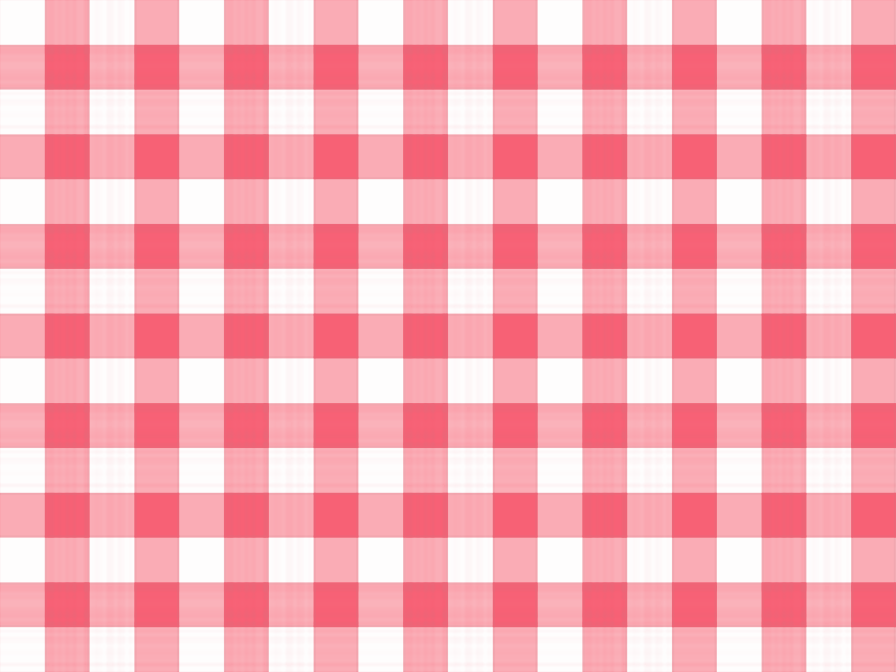
Write a Shadertoy shader that draws this pattern.

```glsl
// Pink and red gingham: crossed translucent bands with fine thread streaks on alternate bands.

const vec3 CLOTH_WHITE = vec3(0.995, 0.992, 0.992);
const vec3 BAND_PINK = vec3(0.98, 0.675, 0.71);
const vec3 CROSS_RED = vec3(0.97, 0.38, 0.46);
const vec3 WORN_RED = vec3(0.92, 0.40, 0.47);

const float CHECKS_PER_HEIGHT = 7.5;
const float THREADS_PER_CHECK = 24.0;

float hash(vec2 p) {
    return fract(sin(dot(p, vec2(127.1, 311.7))) * 43758.5453);
}

// Smooth one-dimensional noise in 0..1
float threadNoise(float x, float seed) {
    float cell = floor(x);
    float blend = smoothstep(0.0, 1.0, fract(x));
    return mix(hash(vec2(cell, seed)), hash(vec2(cell + 1.0, seed)), blend);
}

// Distance from the nearest band centre; bands fill the second half of each repeat
float bandDistance(float u) {
    return abs(fract(u - 0.25) - 0.5);
}

float bandCoverage(float u, float soft) {
    return 1.0 - smoothstep(0.25 - soft, 0.25 + soft, bandDistance(u));
}

// Thin darker line just inside each band edge
float selvage(float u, float soft) {
    float offset = abs(bandDistance(u) - 0.238);
    return 1.0 - smoothstep(0.006, 0.012 + soft, offset);
}

// Signed streak strength, present on every other repeat
float streaks(float u, float start, float seed, float soft) {
    float along = mod(u - start, 2.0);
    float mask = smoothstep(0.0, soft, along) * (1.0 - smoothstep(1.0 - soft, 1.0, along));
    float fine = threadNoise(along * THREADS_PER_CHECK, seed);
    float broad = threadNoise(along * THREADS_PER_CHECK * 0.4, seed + 7.0);
    return mask * (mix(fine, broad, 0.4) - 0.47);
}

// Dye depth: 0 is bare cloth, 1 a single band, 2 a crossing
vec3 dye(float depth) {
    vec3 light = mix(CLOTH_WHITE, BAND_PINK, clamp(depth, 0.0, 1.0));
    return light + (CROSS_RED - BAND_PINK) * max(depth - 1.0, 0.0);
}

void mainImage(out vec4 fragColor, in vec2 fragCoord) {
    vec2 u = fragCoord / iResolution.y * CHECKS_PER_HEIGHT;
    float soft = 0.75 * CHECKS_PER_HEIGHT / iResolution.y;

    // Crossed bands
    float warp = bandCoverage(u.x, soft);
    float weft = bandCoverage(u.y, soft);
    float crossing = warp * weft;

    // Streaks and faint mottling where streaked bands meet
    float warpStreak = streaks(u.x, 0.5, 3.0, soft);
    float weftStreak = streaks(u.y, 0.0, 11.0, soft);
    float streak = warpStreak + weftStreak;
    float mottle = hash(floor(u * THREADS_PER_CHECK)) - 0.5;
    float wear = streak * 0.24 + mottle * abs(warpStreak * weftStreak) * 0.4;
    vec3 color = dye(warp + weft + wear * (1.0 - 0.7 * crossing));

    // Duller crossings and band edges
    float edge = max(selvage(u.x, soft) * warp, selvage(u.y, soft) * weft);
    float dull = clamp(edge * 0.7 + max(streak, 0.0) * 1.6, 0.0, 1.0);
    color = mix(color, WORN_RED, crossing * dull);
    color *= 1.0 - 0.03 * edge * (1.0 - crossing);

    fragColor = vec4(clamp(color, 0.0, 1.0), 1.0);
}
```
